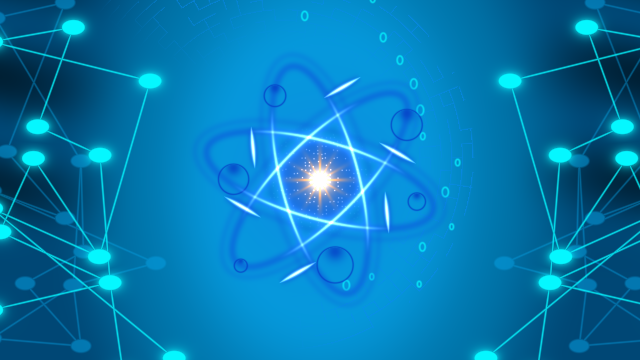
Give the GLSL for this background, as a WebGL 2 fragment shader.

```glsl
#version 300 es
precision highp float;
// A glowing atom over a blue field, with a faint circuit globe behind it and
// a mirrored web of cyan nodes at both sides. Built from distance functions,
// ellipse orbits, a hashed polar grid and layered sines; unit = canvas height.

#define MIRROR_X 0.028
#define ORBIT_SIZE vec2(0.325, 0.108)
#define ORBIT_TURN 0.78
#define GLOBE_CENTER vec2(-0.106, 0.06)
#define GLOBE_RADIUS 0.535
#define NODE_SIZE vec2(0.034, 0.023)
#define LINE_WIDTH 0.0028
#define BIT_COUNT 18
#define CHAIN 15

uniform vec2 u_resolution;
out vec4 outColor;

const vec3 BRIGHT = vec3(0.02, 0.60, 0.86);
const vec3 MIDDLE = vec3(0.00, 0.46, 0.67);
const vec3 DARK = vec3(0.00, 0.28, 0.46);
const vec3 CYAN = vec3(0.02, 0.97, 1.00);
const vec3 VIOLET = vec3(0.05, 0.27, 0.86);

// Corners of the side webs, joined in order
const vec2 FRONT[CHAIN] = vec2[](
  vec2(.94, -.361), vec2(.611, -.285), vec2(.574, -.542), vec2(.433, -.495), vec2(.94, -.079),
  vec2(.641, -.213), vec2(.5, .275), vec2(.94, .384), vec2(.713, .424), vec2(.812, .148),
  vec2(.639, .069), vec2(.611, -.285), vec2(.917, -.144), vec2(.824, .06), vec2(.641, -.213));
const vec2 BACK[CHAIN] = vec2[](
  vec2(.692, .053), vec2(.93, .45), vec2(.736, .493), vec2(.898, .079), vec2(.736, -.106),
  vec2(.94, -.03), vec2(.484, -.231), vec2(.713, -.292), vec2(.692, -.461), vec2(.847, -.287),
  vec2(.685, -.199), vec2(.692, .053), vec2(.713, -.292), vec2(.94, -.44), vec2(.692, -.461));
// Bubbles: center and radius
const vec3 BUBBLES[6] = vec3[](
  vec3(-.125, .234, .03), vec3(.241, .153, .043), vec3(-.24, .002, .042),
  vec3(.269, -.06, .024), vec3(.042, -.236, .05), vec3(-.22, -.238, .018));

float hash(vec2 p) { return fract(sin(dot(p, vec2(127.1, 311.7))) * 43758.5); }
mat2 turn(float a) { return mat2(cos(a), -sin(a), sin(a), cos(a)); }
float pixel() { return 1.0 / u_resolution.y; }
float fill(float d) { return 1.0 - smoothstep(-pixel(), pixel(), d); }
float bell(float d, float w) { return exp(-d * d / (w * w)); }

float segment(vec2 p, vec2 a, vec2 b) {
  vec2 ab = b - a;
  return length(p - a - ab * clamp(dot(p - a, ab) / dot(ab, ab), 0.0, 1.0));
}

float ellipse(vec2 p, vec2 size) {
  float f = length(p / size);
  return f * (f - 1.0) / (length(p / (size * size)) + 1e-4);
}

// x: solid lines and nodes, y: halo around the nodes
vec2 web(vec2 p, vec2 chain[CHAIN], float scale) {
  vec2 ink = vec2(0.0);
  for (int i = 0; i < CHAIN; i++) {
    if (i > 0) ink.x = max(ink.x, 0.85 * fill(segment(p, chain[i - 1], chain[i]) - LINE_WIDTH * 0.8));
    float d = ellipse(p - chain[i], NODE_SIZE * scale);
    ink = max(ink, vec2(1.0 - smoothstep(-0.005, 0.003, d), exp(-max(d, 0.0) / 0.011)));
  }
  return ink;
}

vec3 background(vec2 p) {
  float e = length(p * vec2(1.0, 0.72));
  vec3 col = mix(BRIGHT, MIDDLE, smoothstep(0.26, 0.53, e));
  col = mix(col, DARK, smoothstep(0.48, 0.78, e));
  float bands = 0.5 + 0.5 * cos(20.0 * (p.y - 0.29) + 0.6 * sin(p.x * 7.0));
  return col * (1.0 - 0.55 * bands * smoothstep(0.5, 0.9, abs(p.x)) * smoothstep(-0.3, 0.05, p.y));
}

vec3 globe(vec3 col, vec2 p) {
  vec2 g = p - GLOBE_CENTER;
  float r = length(g), a = atan(g.y, g.x);
  // Broken circuit tracks on a polar grid
  vec2 uv = vec2(a * 13.0, r * 34.0), id = floor(uv), f = fract(uv);
  float ring = step(0.45, hash(id)) * fill(f.y / 34.0 - 0.0025);
  float spoke = step(0.6, hash(id + 7.3)) * fill(f.x * r / 13.0 - 0.0025);
  float rim = GLOBE_RADIUS + 0.12 * smoothstep(1.6, 1.9, a);
  float zone = smoothstep(-1.6, -1.1, a) * (1.0 - smoothstep(2.1, 2.5, a));
  zone *= smoothstep(0.28, 0.52, r) * fill(r - rim);
  col = mix(col, vec3(0.04, 0.54, 0.95), 0.6 * zone * max(ring, spoke));
  // Small digit rings scattered along the shell
  for (int i = 0; i < BIT_COUNT; i++) {
    float k = float(i), t = mix(-1.1, 1.95, k / float(BIT_COUNT - 1));
    vec2 c = mix(0.38, 0.52, hash(vec2(k, 2.0))) * vec2(cos(t), sin(t));
    float d = ellipse(g - c, vec2(0.008, 0.012) * mix(0.6, 1.15, hash(vec2(k, 5.0))));
    col = mix(col, CYAN, 0.75 * fill(abs(d) - 0.0025));
  }
  return col;
}

vec3 atom(vec3 col, vec2 p) {
  float r = length(p), hex = 0.0;
  vec3 light = vec3(0.0);
  const vec3 STREAK_X = vec3(0.062, 0.215, -0.186), STREAK_Y = vec3(0.257, 0.075, 0.09);
  const vec3 STREAK_TURN = vec3(0.52, -0.52, -1.48);
  col = mix(col, vec3(0.08, 0.50, 0.92), 0.5 * bell(r, 0.22));
  for (int i = 0; i < 3; i++) {
    vec2 q = turn(ORBIT_TURN + float(i) * 1.0472) * p;
    float d = ellipse(q, ORBIT_SIZE), echo = ellipse(q, ORBIT_SIZE * vec2(1.1, 1.3));
    hex = max(hex, abs(q.y));
    col = mix(col, VIOLET, 0.42 * bell(d, 0.012) + 0.16 * bell(echo, 0.01));
    float near = 1.0 - smoothstep(0.11, 0.25, r);
    light += near * (vec3(0.55, 0.62, 0.5) * bell(d, 0.004) + vec3(0.08, 0.14, 0.2) * bell(d, 0.014));
    // Tapered streaks, in opposite pairs
    for (float s = -1.0; s < 2.0; s += 2.0) {
      vec2 k = turn(STREAK_TURN[i]) * (s * p - vec2(STREAK_X[i], STREAK_Y[i]));
      float taper = max(0.0, 1.0 - k.x * k.x / 0.0036);
      col = mix(col, VIOLET, 0.7 * taper * bell(k.y, 0.011));
      light += 0.95 * taper * bell(k.y, 0.001 + 0.004 * taper);
    }
  }
  col = mix(col, vec3(0.10, 0.38, 0.88), 0.65 * (1.0 - smoothstep(0.09, 0.115, hex)));
  for (int i = 0; i < 6; i++) {
    vec2 q = p - BUBBLES[i].xy;
    float size = BUBBLES[i].z, d = length(q) - size;
    float cap = fill(d) * bell(length(q - vec2(0.0, 0.75 * size)), size * 0.5);
    col = mix(col, vec3(0.02, 0.25, 0.78), max(0.7 * bell(d, 0.0025), 0.8 * cap));
  }
  return col + light;
}

vec3 burst(vec3 col, vec2 p) {
  float r = length(p), a = atan(p.y, p.x);
  float rays = pow(abs(cos(a * 6.0)), 8.0) * (0.65 + 0.35 * cos(a * 4.0));
  float glow = 0.75 * bell(r, 0.052) + rays * bell(r, 0.065);
  col = mix(col, vec3(1.0, 0.70, 0.52), min(glow, 1.0));
  col += vec3(1.0, 0.9, 0.75) * bell(r, 0.027);
  // Sparks in jittered cells
  vec2 id = floor(p * 90.0);
  vec2 c = 0.3 + 0.4 * vec2(hash(id), hash(id + 3.1));
  float spark = step(0.62, hash(id + 9.7)) * bell(length(fract(p * 90.0) - c), 0.18);
  return col + vec3(0.9, 0.65, 0.5) * spark * bell(r, 0.075);
}

void main() {
  vec2 p = (gl_FragCoord.xy - 0.5 * u_resolution) / u_resolution.y;
  vec3 col = globe(background(p), p);
  vec2 side = vec2(abs(p.x - MIRROR_X), p.y);
  col = mix(col, vec3(0.02, 0.62, 0.88), 0.55 * web(side, BACK, 0.85).x);
  vec2 front = web(side, FRONT, 1.0);
  col = mix(col, CYAN, max(front.x, 0.45 * front.y));
  col = burst(atom(col, p), p);
  outColor = vec4(clamp(col, 0.0, 1.0), 1.0);
}
```
